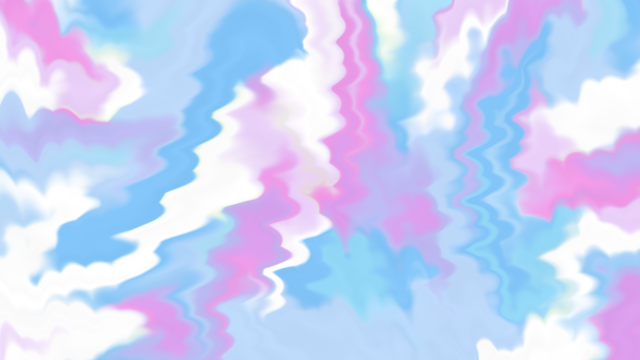
A Shadertoy shader for this background:

```glsl
// Soft holographic marble: white, sky blue, lilac and pink pools with feathered tips.
// Layered sines fold the plane, cusped waves pull jagged tips out of the folds,
// and smooth fields over the folded plane choose and blend the pastel inks.

const mat2 TURN = mat2(0.788, 0.616, -0.616, 0.788);

// Sum of bent sines, each layer turned and finer; spread is close to one.
float waves(vec2 p, float seed) {
    float sum = 0.0, gain = 1.1;
    for (int i = 0; i < 4; i++) {
        p = TURN * p * 1.4;
        sum += gain * sin(p.x + seed * 1.7 + 1.3 * sin(p.y + seed));
        gain *= 0.6;
    }
    return sum;
}

// Rounded cusps: broad valleys with narrow tips, in 0..1.
float cusps(float x) {
    float s = sin(x);
    return 1.0 - sqrt(s * s + 0.015);
}

// Pull tips upward and sideways, with strength varying across the canvas.
vec2 feather(vec2 p) {
    float bend = sin(p.x * 5.0 + 2.0 * sin(p.y * 4.0));
    float rise = cusps(p.x * 19.0 + 1.5 * bend) + 0.5 * cusps(p.x * 43.0 + p.y * 9.0);
    float reach = cusps(p.y * 23.0 + p.x * 6.0 + bend) + 0.5 * cusps(p.y * 47.0 - p.x * 11.0);
    vec2 strength = 0.5 + 0.5 * sin(p.yx * vec2(3.1, 4.3) + vec2(0.6, 2.4));
    return p + vec2(0.06, 0.085) * strength * vec2(reach, rise);
}

// Repeated shears of growing frequency make the marbled folds.
vec2 fold(vec2 p) {
    float freq = 4.0;
    for (int i = 0; i < 5; i++) {
        p = TURN * p;
        p += 0.58 / freq * sin(freq * p.yx + vec2(1.7, 4.1) * float(i + 1));
        freq *= 1.45;
    }
    return p;
}

void mainImage(out vec4 fragColor, in vec2 fragCoord) {
    vec2 p = fragCoord / iResolution.y;
    vec2 q = fold(feather(p));

    // Fine brushed strands follow the folds
    float strands = waves(q * vec2(7.0, 26.0), 5.0);
    float milk = waves(q * 5.2, 1.0) + 0.06 * strands;
    float depth = waves(q * 4.6 + 3.0, 2.6) + 0.05 * strands;
    float violet = waves(q * 4.8 + 7.0, 4.3) + 0.05 * strands;
    float sheen = waves(q * 6.0 - 4.0, 6.1);

    // Blue ground with a hint of cyan
    vec3 col = mix(vec3(0.51, 0.77, 0.97), vec3(0.74, 0.85, 0.98),
                   smoothstep(-0.65, 0.45, depth));
    col = mix(col, vec3(0.62, 0.89, 0.96), 0.6 * smoothstep(0.7, 1.6, sheen));

    // Periwinkle deepening to orchid
    col = mix(col, vec3(0.74, 0.73, 0.95), smoothstep(0.2, 0.75, violet));
    col = mix(col, vec3(0.86, 0.62, 0.93), smoothstep(0.8, 1.4, violet));

    // White pools whose edges run from crisp to misty, with a lilac wash
    float softness = mix(0.16, 0.55, 0.5 + 0.5 * sin(p.x * 4.0 + 3.0 * sin(p.y * 3.0)));
    float pool = smoothstep(0.42 - softness, 0.42 + softness, milk);
    vec3 white = mix(vec3(0.99), vec3(0.91, 0.81, 0.97), smoothstep(0.5, 1.4, violet));
    col = mix(col, white, pool);

    // Pink glow and faint pale yellow along some pool rims
    float rim = exp(-pow((milk - 0.2) / 0.24, 2.0));
    col = mix(col, vec3(0.97, 0.59, 0.89), 0.75 * rim * smoothstep(0.3, 1.2, violet));
    float halo = exp(-pow((milk - 0.5) / 0.16, 2.0));
    col = mix(col, vec3(0.93, 0.97, 0.84), 0.5 * halo * smoothstep(0.7, 1.5, sheen));

    fragColor = vec4(col + 0.006 * strands, 1.0);
}
```
